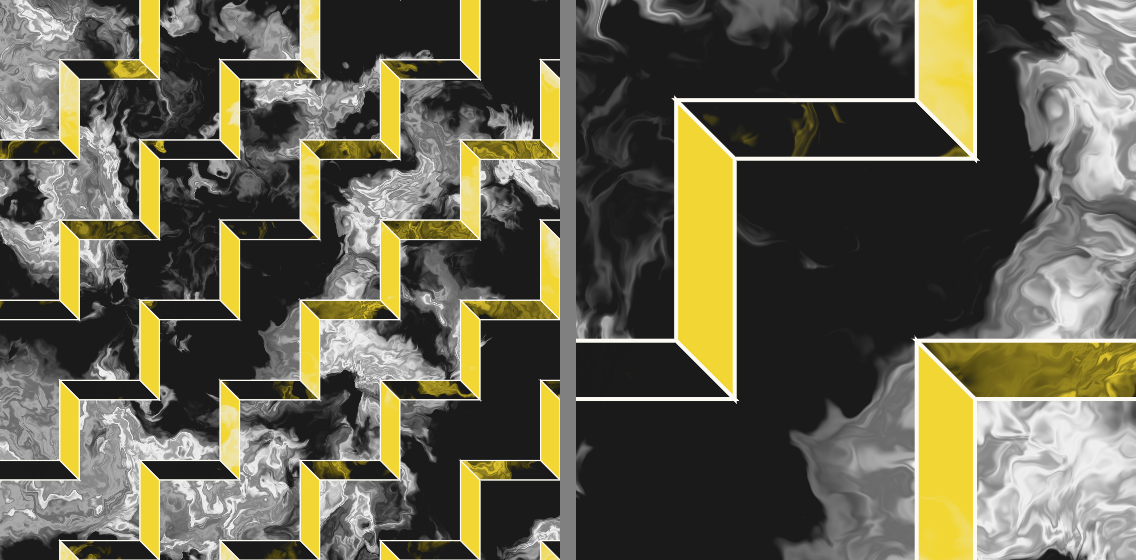
Left: the whole. Right: its middle third, enlarged.
This pattern is drawn by a WebGL 1 fragment shader. Its source:

```glsl
precision highp float;
// Staircase lattice of white-edged yellow and black slats over smoky grey marble.

uniform vec2 u_resolution;

float hash(vec2 p) {
  return fract(sin(dot(p, vec2(127.1, 311.7))) * 43758.5453);
}

float noise(vec2 p) {
  vec2 i = floor(p);
  vec2 f = fract(p);
  f = f * f * (3.0 - 2.0 * f);
  return mix(mix(hash(i), hash(i + vec2(1.0, 0.0)), f.x),
             mix(hash(i + vec2(0.0, 1.0)), hash(i + 1.0), f.x), f.y);
}

float fbm(vec2 p) {
  float sum = 0.0;
  float amp = 0.5;
  for (int i = 0; i < 5; i++) {
    sum += amp * noise(p);
    p = mat2(1.6, 1.2, -1.2, 1.6) * p + 7.3;
    amp *= 0.5;
  }
  return sum;
}

// Swirled ink: x = opacity, y = brightness of the folds
vec2 ink(vec2 p, float threshold) {
  vec2 drift = vec2(fbm(p), fbm(p + vec2(5.2, 1.3)));
  vec2 swirl = vec2(fbm(p + 3.0 * drift + vec2(1.7, 9.2)),
                    fbm(p + 3.0 * drift + vec2(8.3, 2.8)));
  float density = 0.62 * fbm(1.3 * p + 3.0 * swirl)
                + 0.38 * noise(0.9 * p + 1.2 * swirl + 13.0);
  float fold = fbm(1.8 * p + 4.5 * swirl + 21.0);
  float crease = 0.5 + 0.5 * sin(36.0 * fold);
  float depth = smoothstep(threshold, threshold + 0.13, density);
  float tone = 0.3 + 0.28 * smoothstep(0.36, 0.6, fold) + 0.3 * depth;
  return vec2(smoothstep(threshold - 0.03, threshold + 0.035, density),
              tone * mix(0.7, 1.08, crease));
}

// Signed distance to sheared slats, one on every second cell of each row
float slat(vec2 q) {
  float row = floor(q.y + 0.5);
  float v = q.y - row;
  float u = mod(q.x - v - row + 0.5, 2.0) - 0.5;
  return max(abs(v - 0.1215) - 0.1215, (abs(u - 0.5) - 0.5) * 0.7071);
}

void main() {
  vec2 uv = gl_FragCoord.xy / u_resolution;
  float pixel = 1.0 / min(u_resolution.x, u_resolution.y);

  // Lattice units, with y running downwards
  float cell = 0.1431;
  vec2 q = (vec2(uv.x, 1.0 - uv.y) - 0.1068) / cell;
  float tread = slat(q) * cell;
  float riser = slat(q.yx) * cell;

  // Grey marble ground
  vec3 black = vec3(0.1);
  vec2 smoke = ink(uv * 7.0 + 3.0, 0.515);
  vec3 color = mix(black, vec3(smoke.y), smoke.x);

  // Black treads with dull gold ink
  vec2 gold = ink(uv * 8.0 + 31.0, 0.52);
  vec3 treadColor = mix(black, vec3(0.93, 0.82, 0.2) * gold.y, gold.x);
  color = mix(color, treadColor, smoothstep(0.5, -0.5, tread / pixel));

  // Yellow risers with pale cream clouds
  vec2 cream = ink(uv * 7.0 + 57.0, 0.57);
  vec3 riserColor = mix(vec3(0.95, 0.84, 0.2), vec3(0.93, 0.9, 0.74),
                        min(1.2 * cream.x * cream.y, 1.0));
  color = mix(color, riserColor, smoothstep(0.5, -0.5, riser / pixel));

  // White outlines
  float edge = min(abs(tread), abs(riser)) - 0.0012;
  color = mix(color, vec3(0.99, 0.98, 0.95), smoothstep(0.5, -0.5, edge / pixel));

  gl_FragColor = vec4(color, 1.0);
}
```
